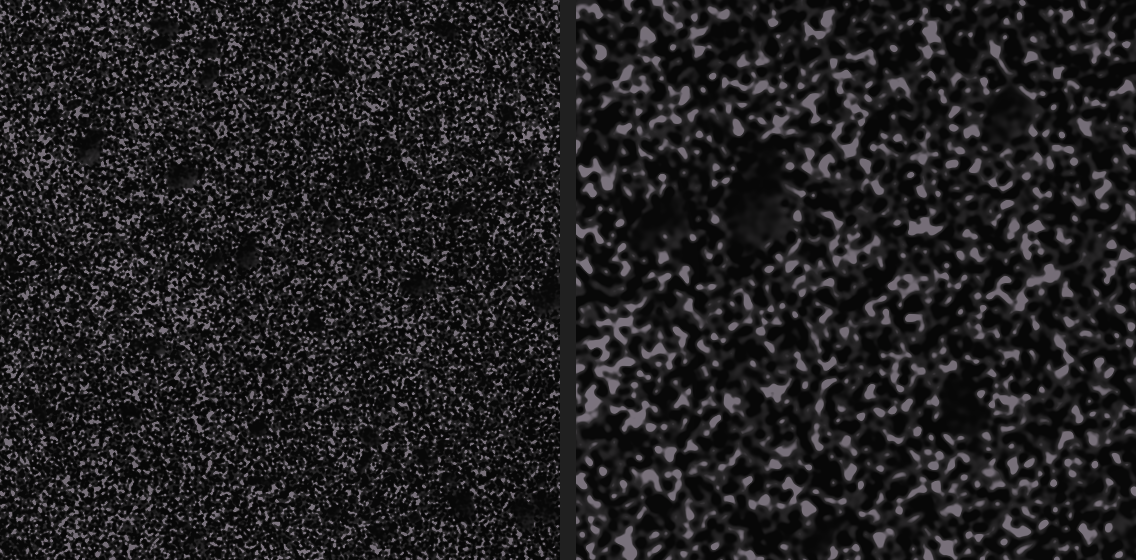
Left, the full canvas; right, a detail of the centre.
This texture is drawn by a Shadertoy shader. Its source:

```glsl
// Dark stone ground with dense pale violet specks and smooth shaded pits.

float hash(vec2 p) {
    vec3 q = fract(vec3(p.xyx) * 0.1031);
    q += dot(q, q.yzx + 33.33);
    return fract((q.x + q.y) * q.z);
}

float valueNoise(vec2 p) {
    vec2 cell = floor(p), f = fract(p);
    f = f * f * (3.0 - 2.0 * f);
    float low = mix(hash(cell), hash(cell + vec2(1, 0)), f.x);
    float high = mix(hash(cell + vec2(0, 1)), hash(cell + vec2(1, 1)), f.x);
    return mix(low, high, f.y);
}

vec2 rotate(vec2 p, float angle) {
    float c = cos(angle), s = sin(angle);
    return vec2(c * p.x - s * p.y, s * p.x + c * p.y);
}

// Two rotated layers hide the lattice; the result has about unit deviation.
float grain(vec2 uv) {
    float a = valueNoise(rotate(uv, 0.6) * 213.0 + 300.0);
    float b = valueNoise(rotate(uv, -0.45) * 222.0 + 700.0);
    return (a + b - 1.0) / 0.304;
}

// Returns pit coverage in x and the light inside the pit in y.
vec2 pits(vec2 uv) {
    vec2 warp = vec2(valueNoise(uv * 55.0 + 40.0), valueNoise(uv * 55.0 + 90.0)) - 0.5;
    vec2 pit = vec2(0.0);
    for (int i = 0; i < 60; i++) {
        float id = float(i) * 7.0 + 3.0;
        vec2 center = vec2(hash(vec2(id, 1.0)), hash(vec2(id, 2.0)));
        float size = hash(vec2(id, 3.0));
        float radius = mix(0.009, 0.029, size * size);
        vec2 d = rotate(uv - center + warp * 0.018, 3.14 * hash(vec2(id, 4.0)));
        d *= vec2(0.85, 1.25) / radius;
        float cover = 1.0 - smoothstep(0.7, 1.25, length(d));

        // The lower right wall of each pit catches the light.
        float slope = dot(uv - center, vec2(0.5, -0.85)) / radius;
        float light = smoothstep(-0.5, 1.1, slope) * hash(vec2(id, 5.0));
        pit = mix(pit, vec2(1.0, light), cover);
    }
    return pit;
}

void mainImage(out vec4 fragColor, in vec2 fragCoord) {
    vec2 uv = fragCoord / iResolution.y;

    // Speck density drifts slowly and rises toward the top left.
    float height = grain(uv);
    height += 0.4 * (valueNoise(uv * 9.0 + 15.0) - 0.5);
    height += 0.15 * (uv.y - uv.x);

    // Pits flatten the grain and replace it with a soft gradient.
    vec2 pit = pits(uv);
    float pitHeight = 0.22 * height - 0.75 + 1.6 * pit.y;
    height = mix(height, pitHeight, pit.x);

    // Near-black ground, grey halos, then pale specks.
    vec3 color = mix(vec3(0.03), vec3(0.16, 0.155, 0.16), smoothstep(-0.9, 0.9, height));
    color = mix(color, vec3(0.48, 0.45, 0.49), smoothstep(0.75, 1.55, height));
    color *= mix(0.93, 1.06, valueNoise(uv * 4.0 + 60.0));

    fragColor = vec4(color, 1.0);
}
```
